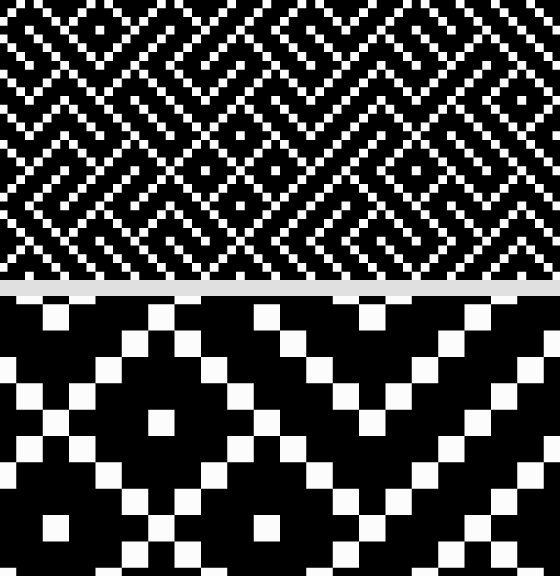
Top: the whole. Bottom: its middle third, enlarged.
A WebGL 1 fragment shader for this pattern:

```glsl
precision highp float;
// Random diagonal maze of white square blocks on black, one diagonal per tile.

uniform vec2 u_resolution;

#define CELLS_DOWN 31.85      // blocks over the canvas height
#define TILE_CELLS 4.0        // blocks along a tile side
#define RISING_SHARE 0.52     // share of tiles that lean to the right
#define SEED 17.0
#define SAMPLES 4             // antialiasing samples per axis
#define INK vec3(0.99)
#define GROUND vec3(0.0)

float hash(vec2 p) {
  vec3 q = fract(vec3(p.xyx + SEED) * vec3(0.1031, 0.1030, 0.0973));
  q += dot(q, q.yzx + 33.33);
  return fract((q.x + q.y) * q.z);
}

// 1.0 where the block grid is filled; the tile's corner block always is.
float mazeBlock(vec2 gridPos) {
  vec2 cell = floor(gridPos);
  vec2 tile = floor((cell + 0.5) / TILE_CELLS);
  vec2 local = cell - tile * TILE_CELLS;
  float rising = step(hash(tile), RISING_SHARE);
  float offset = mix(local.x + local.y, local.x - local.y, rising);
  float wrapped = mod(offset + 0.5, TILE_CELLS);
  return 1.0 - step(1.0, wrapped);
}

void main() {
  // Block grid centred on the canvas, with a tile corner beside the centre.
  float cellsPerPixel = CELLS_DOWN / u_resolution.y;
  vec2 fromCentre = gl_FragCoord.xy - 0.5 * u_resolution;

  // Average sub-pixel samples for smooth block edges.
  float coverage = 0.0;
  for (int j = 0; j < SAMPLES; j++) {
    for (int i = 0; i < SAMPLES; i++) {
      vec2 jitter = (vec2(float(i), float(j)) + 0.5) / float(SAMPLES) - 0.5;
      vec2 gridPos = (fromCentre + jitter) * cellsPerPixel + vec2(1.0, 0.0);
      coverage += mazeBlock(gridPos);
    }
  }
  coverage /= float(SAMPLES * SAMPLES);

  gl_FragColor = vec4(mix(GROUND, INK, coverage), 1.0);
}
```
